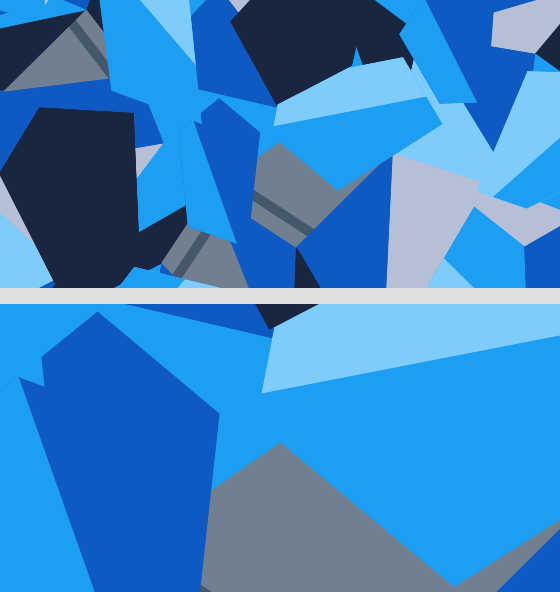
Top: the whole. Bottom: its middle third, enlarged.
Reproduce this pattern procedurally as a WebGL 2 fragment shader.

```glsl
#version 300 es
precision highp float;
// Draws flat angular shards in blues, navy and grey, like splintered camouflage.

uniform vec2 u_resolution;
out vec4 fragColor;

vec2 hash2(vec2 p) {
    vec3 q = fract(p.xyx * vec3(0.1031, 0.1030, 0.0973));
    q += dot(q, q.yzx + 33.33);
    return fract((q.xx + q.yz) * q.zy);
}

mat2 rotation(float a) {
    return mat2(cos(a), sin(a), -sin(a), cos(a));
}

// Signed distance to the line a-b, negative on its left
float edge(vec2 p, vec2 a, vec2 b) {
    vec2 along = normalize(b - a);
    return dot(p - a, vec2(along.y, -along.x));
}

// Grid corner pushed off its place
vec2 corner(vec2 id) {
    return id + 0.5 + 0.76 * (hash2(id + 17.0) - 0.5);
}

// x: distance to the triangle, y: distance to its first side
vec2 triangle(vec2 p, vec2 a, vec2 b, vec2 c) {
    float winding = edge(c, a, b) < 0.0 ? 1.0 : -1.0;
    float first = winding * edge(p, a, b);
    float others = max(winding * edge(p, b, c), winding * edge(p, c, a));
    return vec2(max(first, others), first);
}

// Tone from 0 to 1 picks a colour by its share of the area
vec3 palette(float tone) {
    if (tone < 0.27) return vec3(0.11, 0.62, 0.95);
    if (tone < 0.53) return vec3(0.06, 0.35, 0.76);
    if (tone < 0.74) return vec3(0.10, 0.15, 0.25);
    if (tone < 0.87) return vec3(0.49, 0.80, 0.99);
    if (tone < 0.94) return vec3(0.71, 0.75, 0.84);
    return vec3(0.44, 0.50, 0.57);
}

// Tone of a shard's lit side: cyan turns light, blue and light turn cyan
float litTone(float tone) {
    if (tone < 0.27) return 0.8;
    return tone < 0.53 || (tone >= 0.74 && tone < 0.87) ? 0.1 : tone;
}

// Fill one shape; grey shapes carry a darker band along their first side
void paint(inout vec3 color, vec2 shape, float tone, float pixel) {
    vec3 fill = palette(tone);
    if (tone >= 0.94) {
        float band = abs(shape.y + 0.07) - 0.017;
        fill = mix(vec3(0.28, 0.34, 0.42), fill, smoothstep(-0.5, 0.5, band / pixel));
    }
    color = mix(fill, color, smoothstep(0.0, 1.0, shape.x / pixel));
}

// Base layer: jittered quads, most of them cut along a diagonal
void paintFacets(inout vec3 color, vec2 point, float pixel) {
    float size = 0.40;
    vec2 p = rotation(0.45) * point / size + 5.0;
    for (int j = -1; j <= 0; j++)
    for (int i = -1; i <= 0; i++) {
        vec2 id = floor(p) + vec2(i, j);
        vec2 a = corner(id), b = corner(id + vec2(1, 0));
        vec2 c = corner(id + 1.0), d = corner(id + vec2(0, 1));
        vec2 chance = hash2(id + 41.0);
        float tone = fract(dot(id, vec2(0.755, 0.570)) + 0.2 * chance.x);
        float other = chance.y < 0.2 ? tone : fract(tone + 0.45);
        if (chance.x < 0.5) {
            paint(color, size * triangle(p, a, b, c), tone, pixel);
            paint(color, size * triangle(p, c, d, a), other, pixel);
        } else {
            paint(color, size * triangle(p, b, c, d), tone, pixel);
            paint(color, size * triangle(p, d, a, b), other, pixel);
        }
    }
}

// Top layer: convex shards, cornered on a stretched circle, with one lit side
void paintShards(inout vec3 color, vec2 point, float pixel) {
    float size = 0.53;
    vec2 p = rotation(-0.6) * point / size + 9.0;
    for (int j = -1; j <= 1; j++)
    for (int i = -1; i <= 1; i++) {
        vec2 id = floor(p) + vec2(i, j);
        vec2 chance = hash2(id + 73.0);
        if (chance.x > 0.8) continue;
        vec2 center = id + 0.5 + 0.6 * (hash2(id + 89.0) - 0.5);
        vec2 form = hash2(id + 107.0);
        vec2 radius = mix(0.45, 0.68, form.x) * vec2(1.0, mix(0.5, 0.9, form.y));
        mat2 turn = rotation(6.2832 * chance.y);
        float sides = 3.0 + floor(3.0 * hash2(id + 131.0).x);
        vec2 start = vec2(0), last = vec2(0), shape = vec2(-9.0);
        for (float k = 0.0; k <= sides; k++) {
            float jitter = 0.7 * hash2(id * 7.0 + mod(k, sides)).y;
            float angle = 6.2832 * (k + jitter) / sides;
            vec2 next = center + turn * (radius * vec2(cos(angle), sin(angle)));
            if (k < 0.5) start = next;
            else {
                float side = edge(p, last, next);
                shape.x = max(shape.x, side);
                if (k < 1.5) shape.y = side;
            }
            last = next;
        }
        float tone = fract(dot(id, vec2(0.570, 0.755)) + 0.55 + 0.2 * form.x);
        if (tone >= 0.94) tone = 0.1;
        paint(color, size * shape, tone, pixel);
        float lit = max(shape.x, edge(p, start, center) + 0.06);
        paint(color, size * vec2(lit, shape.y), litTone(tone), pixel);
    }
}

void main() {
    float pixel = 1.0 / u_resolution.y;
    vec2 point = gl_FragCoord.xy * pixel;
    vec3 color = palette(0.4);
    paintFacets(color, point, pixel);
    paintShards(color, point, pixel);
    fragColor = vec4(color, 1.0);
}
```
